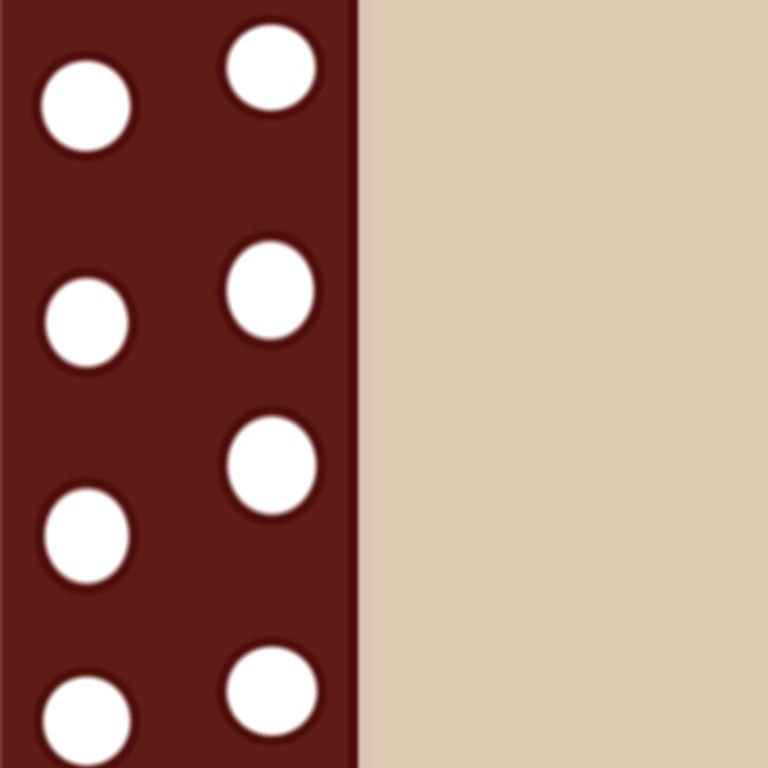
Write a Shadertoy shader that draws this pattern.

```glsl
// A dark red band with two columns of soft white dots beside a plain beige field.
// Each dot is an ellipse distance, used for both its fill and a thin dark rim;
// the band edge has a dark line inside it and a pale pink fringe outside.

const vec3 BEIGE = vec3(0.871, 0.796, 0.706);
const vec3 RED = vec3(0.375, 0.108, 0.090);
const vec3 DARK_RED = vec3(0.27, 0.03, 0.02);
const vec3 PINK = vec3(0.86, 0.765, 0.72);

float ellipseDistance(vec2 p, vec2 radius) {
    return (length(p / radius) - 1.0) * min(radius.x, radius.y);
}

// Nearest distance to a column of four dots, listed from top to bottom
float dotColumn(vec2 uv, vec4 x, vec4 y, vec4 width, vec4 height) {
    float d = 1.0;
    for (int i = 0; i < 4; i++) {
        d = min(d, ellipseDistance(uv - vec2(x[i], y[i]), vec2(width[i], height[i])));
    }
    return d;
}

// Soft line of the given half width
float softLine(float d, float halfWidth) {
    return 1.0 - smoothstep(0.0, halfWidth, abs(d));
}

void mainImage(out vec4 fragColor, in vec2 fragCoord) {
    vec2 uv = fragCoord / iResolution.xy;
    float edge = uv.x - 0.4665;

    // Beige field with a pale fringe next to the band
    float fringe = 1.0 - smoothstep(0.012, 0.032, edge);
    vec3 field = mix(BEIGE, PINK, 0.75 * fringe);

    // Red band, darkest just inside its right edge
    vec3 band = mix(RED, DARK_RED, 0.85 * softLine(edge + 0.007, 0.011));
    band = mix(band, PINK, 0.18 * (1.0 - smoothstep(0.001, 0.006, uv.x)));

    // Two uneven columns of dots
    float left = dotColumn(uv, vec4(0.112, 0.113, 0.113, 0.113),
                           vec4(0.862, 0.580, 0.302, 0.061),
                           vec4(0.058, 0.054, 0.055, 0.057),
                           vec4(0.059, 0.058, 0.062, 0.058));
    float right = dotColumn(uv, vec4(0.353, 0.352, 0.354, 0.354),
                            vec4(0.912, 0.622, 0.394, 0.100),
                            vec4(0.058, 0.057, 0.058, 0.059),
                            vec4(0.056, 0.064, 0.064, 0.058));
    float d = min(left, right);

    band = mix(band, DARK_RED, 0.7 * softLine(d - 0.008, 0.009));
    band = mix(band, vec3(1.0), 1.0 - smoothstep(-0.006, 0.005, d));

    vec3 color = mix(band, field, smoothstep(-0.004, 0.004, edge));
    fragColor = vec4(color, 1.0);
}
```
